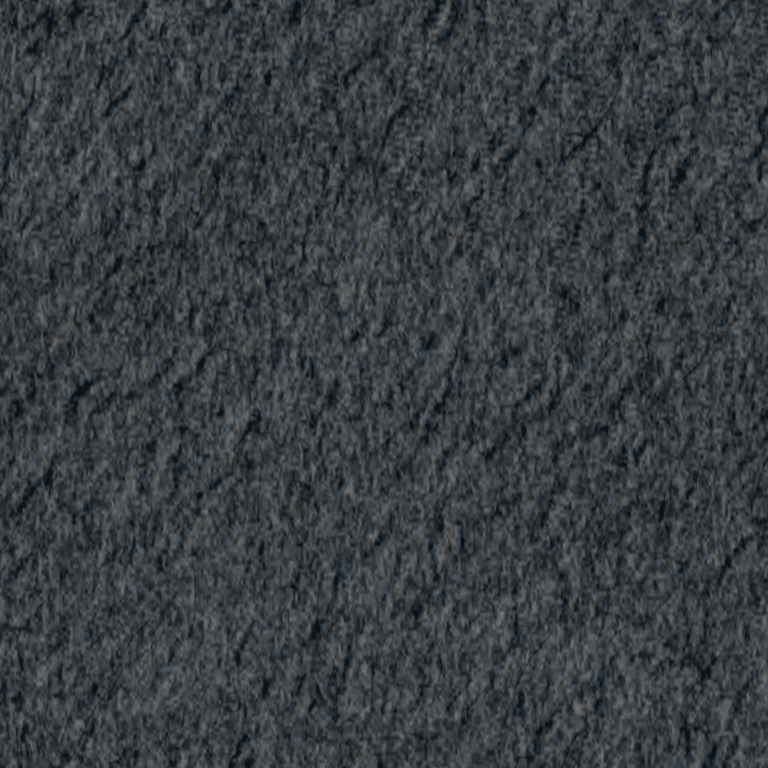
Give the GLSL for this texture, as a Shadertoy shader.

```glsl
// Dark slate-like stone: slanted lumps lit from the right, cut by thin broken
// cracks and covered by crisp, nearly upright grain. Layers are stretched value
// noise; cracks follow its mid-level contours. Shade is cool, light is warm.

const float LUMP_TILT = 0.54;               // radians clockwise from upright
const float CHIP_TILT = 0.28;
const float GRAIN_TILT = 0.08;
const vec2 TO_LIGHT = vec2(0.0075, -0.0035); // relief sampling step
const float BASE_TONE = 0.253;
const vec3 SLATE_TINT = vec3(-0.020, 0.0, 0.014);
const vec3 WARM_SHIFT = vec3(0.050, 0.004, -0.040);

float hash(vec2 p) {
    return fract(sin(dot(p, vec2(127.1, 311.7))) * 43758.5453);
}

float valueNoise(vec2 p) {
    vec2 cell = floor(p);
    vec2 f = fract(p);
    f = f * f * (3.0 - 2.0 * f);
    float low = mix(hash(cell), hash(cell + vec2(1.0, 0.0)), f.x);
    float high = mix(hash(cell + vec2(0.0, 1.0)), hash(cell + vec2(1.0, 1.0)), f.x);
    return mix(low, high, f.y);
}

// Noise stretched along a tilted axis; frequency is (across, along)
float streakNoise(vec2 p, float tilt, vec2 frequency, float seed) {
    vec2 along = vec2(sin(tilt), cos(tilt));
    vec2 across = vec2(along.y, -along.x);
    return valueNoise(vec2(dot(p, across), dot(p, along)) * frequency + seed);
}

// Bends positions so that the streaks wander
vec2 warp(vec2 p, float frequency, float amount) {
    vec2 bend = vec2(valueNoise(p * frequency + 3.7), valueNoise(p * frequency + 41.3));
    return p + (bend - 0.5) * amount;
}

float lumpHeight(vec2 p) {
    vec2 q = warp(p, 26.0, 0.022);
    float broad = streakNoise(q, LUMP_TILT, vec2(56.0, 22.0), 11.0);
    float chips = streakNoise(q, CHIP_TILT, vec2(115.0, 48.0), 67.0);
    return 0.75 * broad + 0.48 * chips;
}

// Thin lines along the noise contour, broken up by a coarser mask
float cracks(vec2 p, float tilt, vec2 frequency, float width, float seed) {
    vec2 q = warp(p, 0.9 * frequency.y, 0.4 / frequency.y);
    float contour = abs(streakNoise(q, tilt, frequency, seed) - 0.5);
    float mask = streakNoise(q, tilt, frequency * 0.7, seed + 17.0);
    return (1.0 - smoothstep(0.0, width, contour)) * smoothstep(0.42, 0.72, mask);
}

float grain(vec2 p) {
    vec2 q = warp(p, 60.0, 0.004);
    float fibres = streakNoise(q, GRAIN_TILT, vec2(215.0, 88.0), 23.0) - 0.5;
    float crumbs = streakNoise(q, -GRAIN_TILT, vec2(300.0, 190.0), 89.0) - 0.5;
    return 0.165 * fibres + 0.175 * crumbs;
}

// Large soft patches of lighter and darker stone
float patches(vec2 p) {
    float wide = streakNoise(p, LUMP_TILT, vec2(6.0, 4.0), 5.0) - 0.5;
    float local = streakNoise(p, LUMP_TILT, vec2(19.0, 13.0), 31.0) - 0.5;
    return 0.03 * wide + 0.03 * local;
}

void mainImage(out vec4 fragColor, in vec2 fragCoord) {
    vec2 p = fragCoord / iResolution.y;

    // Relief: surfaces falling towards the light are bright
    float relief = lumpHeight(p) - lumpHeight(p + TO_LIGHT);
    float crease = smoothstep(0.22, 0.46, -relief);

    // Cracks: long slanted ones and short upright hairlines
    float slanted = cracks(p, LUMP_TILT, vec2(36.0, 15.0), 0.07, 7.0);
    float hairlines = cracks(p, GRAIN_TILT, vec2(92.0, 36.0), 0.14, 47.0);
    float shade = 0.05 * crease + 0.075 * slanted + 0.075 * hairlines;

    float tone = BASE_TONE + 0.14 * relief - shade + grain(p) + patches(p);
    tone = max(tone, 0.07);

    // Colour: mineral tint, warmed on lit faces
    float mineral = valueNoise(p * 150.0 + 53.0) - 0.5;
    float warmth = 0.60 * mineral + 0.45 * relief;
    vec3 stone = vec3(tone) + SLATE_TINT + WARM_SHIFT * warmth;

    fragColor = vec4(clamp(stone, 0.0, 1.0), 1.0);
}
```
